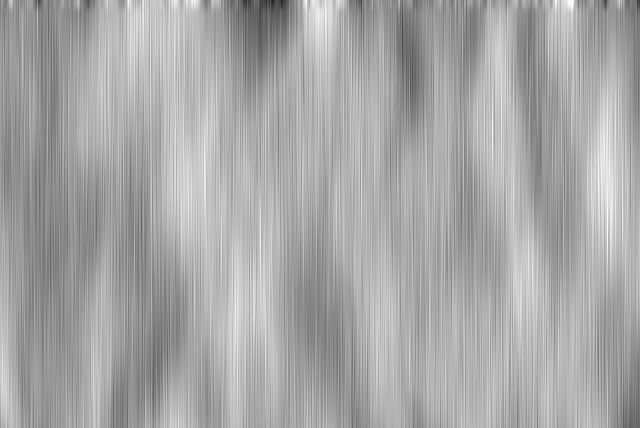
This texture is drawn by a Shadertoy shader. Its source:

```glsl
// Grey brushed fibre: fine vertical streaks over soft, tall light and dark blotches.

// Three random values in 0..1 for a cell
vec3 hash3(vec2 cell) {
    vec3 p = fract(cell.xyx * vec3(0.1031, 0.1030, 0.0973));
    p += dot(p, p.yxz + 33.33);
    return fract((p.xxy + p.yzz) * p.zyx);
}

// Cellular noise: every cell scatters one soft spot, lighter or darker.
// A ripple above zero adds waves across each spot, for evenly packed hairs.
float spotNoise(vec2 p, float ripple) {
    vec2 cell = floor(p);
    float sum = 0.0;
    for (int y = -1; y <= 1; y++) {
        for (int x = -1; x <= 1; x++) {
            vec2 neighbour = cell + vec2(x, y);
            vec3 rnd = hash3(neighbour + 57.0);
            vec2 offset = p - neighbour - rnd.xy;
            float falloff = max(0.0, 1.0 - dot(offset, offset));
            sum += (2.0 * rnd.z - 1.0) * falloff * falloff * cos(6.2832 * ripple * offset.x);
        }
    }
    return sum;
}

void mainImage(out vec4 fragColor, in vec2 fragCoord) {
    vec2 uv = fragCoord / iResolution.xy;

    // Tall blotches, bent a little by layered sines
    float bend = 0.008 * sin(uv.y * 7.0 + uv.x * 9.0) + 0.004 * sin(uv.y * 15.0 - uv.x * 21.0);
    vec2 bent = uv + vec2(bend, 0.0);
    float blotch = 0.155 * spotNoise(bent * vec2(17.0, 2.8) + 4.0, 0.0)
                 + 0.115 * spotNoise(bent * vec2(9.0, 1.8) + 31.0, 0.0)
                 + 0.075 * spotNoise(bent * vec2(32.0, 4.5) + 19.0, 0.0);
    blotch *= 1.0 + 0.3 * smoothstep(0.8, 1.0, uv.y);

    // Hair-fine streaks with a few broader strands
    float streak = 0.135 * spotNoise(uv * vec2(256.0, 7.0) + 11.0, 0.85)
                 + 0.04 * spotNoise(uv * vec2(170.0, 6.0) + 73.0, 0.0);

    // Ragged, stronger strands along the top edge
    float edge = smoothstep(0.965, 1.0, uv.y);
    streak += 0.2 * edge * spotNoise(vec2(uv.x * 150.0, uv.y * 4.0 + 5.5), 0.0);

    fragColor = vec4(vec3(clamp(0.61 + blotch + streak, 0.0, 1.0)), 1.0);
}
```
